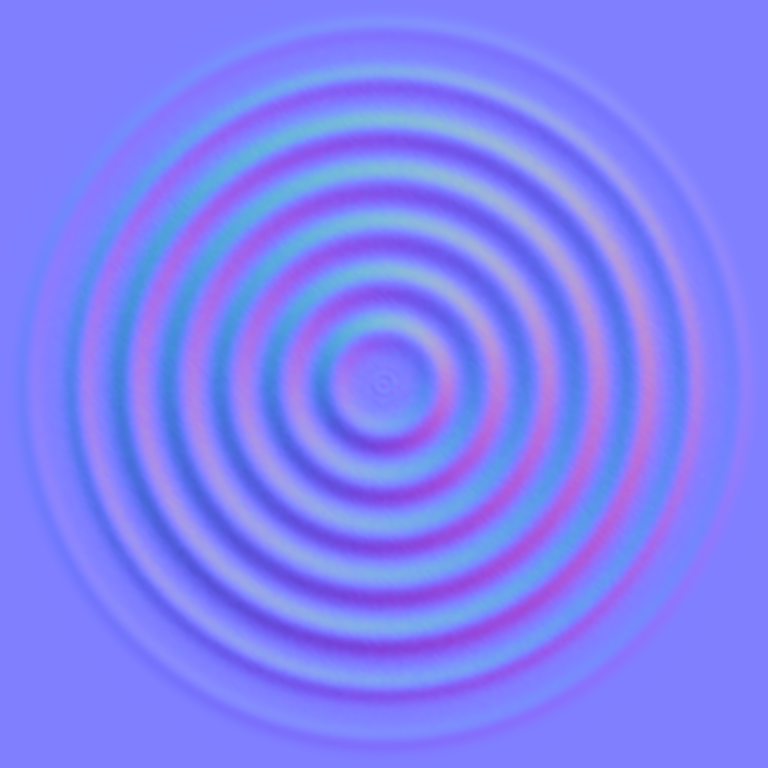
Reproduce this texture map procedurally as a Shadertoy shader.

```glsl
// Tangent-space normal map of circular ripples spreading over a flat plane.
// Each ring is a Gaussian ridge; its radial slope tilts the normal, and
// fine value noise adds a slight surface grain inside the rippled disc.

#define RING_COUNT 7
#define FIRST_RADIUS 0.0664
#define RING_SPACING 0.0660
#define INNER_WIDTH 0.0163
#define OUTER_WIDTH 0.0095
#define OUTWARD_TILT 0.47
#define INWARD_TILT 0.37
#define BLUE_LOSS 0.65
#define GRAIN_SCALE 150.0
#define GRAIN_TILT 0.055

float hash(vec2 p) {
    vec3 q = fract(p.xyx * 0.1031);
    q += dot(q, q.yzx + 33.33);
    return fract((q.x + q.y) * q.z);
}

float valueNoise(vec2 p) {
    vec2 cell = floor(p);
    vec2 f = fract(p);
    f = f * f * (3.0 - 2.0 * f);
    float low = mix(hash(cell), hash(cell + vec2(1, 0)), f.x);
    float high = mix(hash(cell + vec2(0, 1)), hash(cell + vec2(1, 1)), f.x);
    return mix(low, high, f.y);
}

// Signed outward tilt from the summed slopes of all ridges
float rippleSlope(float radius) {
    float slope = 0.0;
    for (int i = 0; i < RING_COUNT; i++) {
        float ring = float(i);
        float fade = 1.0 - smoothstep(3.8, 7.2, ring);
        float width = mix(INNER_WIDTH, OUTER_WIDTH, smoothstep(3.0, 6.0, ring));
        float offset = (radius - FIRST_RADIUS - ring * RING_SPACING) / width;
        slope += fade * offset * exp(0.5 - 0.5 * offset * offset);
    }
    return slope * (slope > 0.0 ? OUTWARD_TILT : INWARD_TILT);
}

// Two independent noise values, stretched along a diagonal
vec2 grain(vec2 p) {
    vec2 q = vec2(p.x + p.y, 0.6 * (p.y - p.x)) * GRAIN_SCALE + 200.0;
    return vec2(valueNoise(q), valueNoise(q + 71.0)) - 0.5;
}

void mainImage(out vec4 fragColor, in vec2 fragCoord) {
    vec2 p = (fragCoord - 0.5 * iResolution.xy) / min(iResolution.x, iResolution.y);
    float radius = length(p);
    vec2 outward = p / max(radius, 0.0001);

    // Ripples, calmed at the centre where a faint fine wave remains
    float slope = rippleSlope(radius) * smoothstep(0.01, 0.075, radius);
    float centre = 1.0 - smoothstep(0.0, 0.035, radius);
    slope += 0.08 * centre * sin(radius * 500.0);

    // Grain fades out with the disc
    float disc = 1.0 - smoothstep(0.38, 0.50, radius);
    vec2 tilt = outward * slope + grain(p) * GRAIN_TILT * disc;

    // Encode the normal as colour
    float blue = 1.0 - BLUE_LOSS * dot(tilt, tilt);
    fragColor = vec4(0.5 + 0.5 * tilt, blue, 1.0);
}
```
